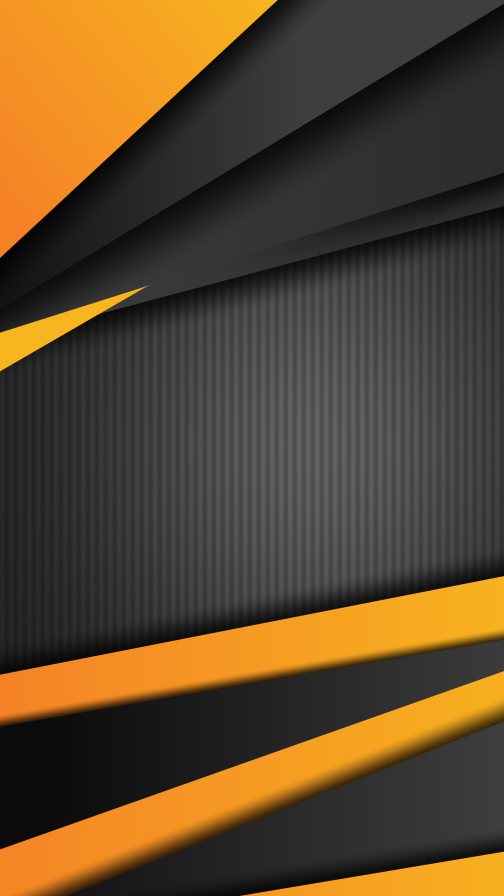
Write a Shadertoy shader that draws this background.

```glsl
#define ASPECT 0.5625
#define STRIPES 56.0
#define STRIPE_DEPTH 0.22
#define GLOW_CENTER vec2(0.355, 0.505)
#define SHADOW_DARK 0.18
#define AMBER vec3(0.97, 0.71, 0.12)
#define TANGERINE vec3(0.96, 0.50, 0.15)
#define COAL vec3(0.045, 0.043, 0.043)
#define SLATE vec3(0.245, 0.243, 0.243)

// Signed distance to the line a-b, positive above it when a is on the left
float above(vec2 p, vec2 a, vec2 b) {
    vec2 d = b - a;
    return (d.x * (p.y - a.y) - d.y * (p.x - a.x)) / length(d);
}

// Smooth coverage of the positive side
float cover(float d) {
    float pixel = 1.0 / iResolution.y;
    return smoothstep(-0.7 * pixel, 0.7 * pixel, d);
}

// Soft shadow that fades out with distance from an edge
float shadow(float d, float width) {
    return mix(SHADOW_DARK, 1.0, smoothstep(-0.15 * width, width, d));
}

vec3 orange(float t) { return mix(TANGERINE, AMBER, clamp(t, 0.0, 1.0)); }
vec3 gray(float t) { return mix(COAL, SLATE, clamp(t, 0.0, 1.0)); }

// Ribbed backdrop lit by a soft round glow
vec3 ribbedWall(vec2 p) {
    float r = length((p - GLOW_CENTER) * vec2(1.0, 0.8));
    float light = 0.115 + 0.24 * exp(-r * r * 16.0);
    float wave = sin(6.28318 * STRIPES * p.x / ASPECT);
    float rib = smoothstep(-0.8, 0.8, wave);
    return vec3(light * (1.0 + STRIPE_DEPTH * (rib - 0.6)));
}

void mainImage(out vec4 fragColor, in vec2 fragCoord) {
    vec2 p = fragCoord / iResolution.xy * vec2(ASPECT, 1.0);
    float x = p.x / ASPECT;

    // Edges of the upper panels
    float corner = above(p, vec2(0.0, 0.712), vec2(0.310, 1.0));
    float upper = above(p, vec2(0.0, 0.655), vec2(ASPECT, 0.996));
    float lower = above(p, vec2(0.0, 0.620), vec2(ASPECT, 0.770));
    float wedgeTop = above(p, vec2(0.165, 0.681), vec2(ASPECT, 0.911));
    float wedgeBase = above(p, vec2(0.165, 0.681), vec2(ASPECT, 0.807));

    // Edges of the lower bands
    float bandTop = above(p, vec2(0.0, 0.247), vec2(ASPECT, 0.357));
    float bandBase = above(p, vec2(0.0, 0.189), vec2(ASPECT, 0.286));
    float beamTop = above(p, vec2(0.0, 0.052), vec2(ASPECT, 0.251));
    float beamBase = above(p, vec2(0.074, 0.0), vec2(ASPECT, 0.195));
    float footTop = above(p, vec2(0.267, 0.0), vec2(ASPECT, 0.0495));

    // Ribbed wall, shaded by the panels around it
    vec3 color = ribbedWall(p);
    color *= shadow(-lower, 0.042) * shadow(bandTop, 0.034);

    // Middle panel with its wedge
    vec3 panel = gray(1.0 - 0.35 * x) * shadow(-upper, 0.065);
    float wedgeShade = shadow(-wedgeBase, 0.035);
    panel *= mix(1.0, wedgeShade, smoothstep(0.4, 1.0, x) * cover(-wedgeBase));
    color = mix(color, panel, cover(lower));
    color = mix(color, orange(1.2 - 0.9 * x), cover(min(wedgeTop, -wedgeBase)));

    // Upper panel and orange corner
    panel = gray(0.15 + 1.4 * x) * shadow(-corner, 0.045);
    color = mix(color, panel, cover(upper));
    color = mix(color, orange(1.1 * x + 1.6 * (p.y - 0.75)), cover(corner));

    // Wide band, shaded by the panel below it
    color = mix(color, orange(0.05 + 0.9 * x) * shadow(bandBase, 0.014), cover(-bandTop));
    color = mix(color, gray(-0.1 + 1.05 * x), cover(-bandBase));

    // Slanted beam, shaded by the panel below it
    color = mix(color, orange(0.1 + 0.8 * x) * shadow(beamBase, 0.027), cover(-beamTop));
    panel = gray(0.05 + 0.95 * x) * shadow(footTop, 0.028);
    color = mix(color, panel, cover(-beamBase));

    // Orange foot in the lower right
    color = mix(color, orange(0.9 * x), cover(-footTop));

    fragColor = vec4(color, 1.0);
}
```
